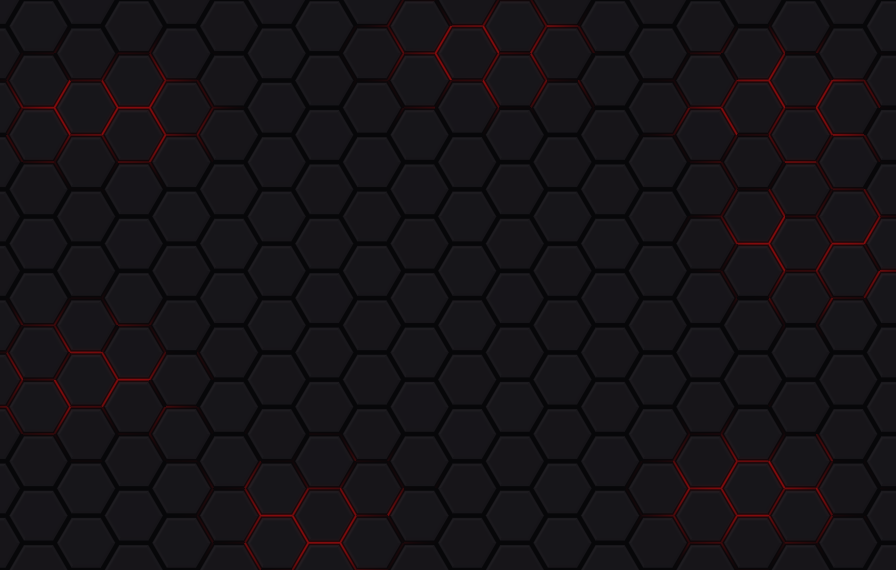
Write a WebGL 2 fragment shader that draws this background.

```glsl
#version 300 es
precision highp float;
// Dark bevelled hexagon tiles with red light leaking through seams near the border.

#define COLUMNS 18.81
#define ROWS 10.48
#define FIRST_COLUMN 0.808
#define SEAM_HALF_WIDTH 0.042
#define EMBER_HALF_WIDTH 0.016
#define EMBER_SPREAD 0.055
#define RING_RADIUS 0.82
#define TILE_COLOR vec3(0.090, 0.084, 0.100)
#define SEAM_COLOR vec3(0.028, 0.027, 0.036)
#define EMBER_COLOR vec3(0.56, 0.020, 0.015)

uniform vec2 u_resolution;
out vec4 fragColor;

const float COS30 = 0.8660254;
const vec2 LATTICE = vec2(2.0 * COS30, 1.0);

float hash(vec2 p) {
    vec3 q = fract(vec3(p.xyx) * 0.1031);
    q += dot(q, q.yzx + 33.33);
    return fract((q.x + q.y) * q.z);
}

// Centre of the flat-topped hexagon of height 1 that contains p.
vec2 hexCenter(vec2 p) {
    vec2 even = round(p / LATTICE) * LATTICE;
    vec2 odd = (floor(p / LATTICE) + 0.5) * LATTICE;
    vec2 a = p - even, b = p - odd;
    return dot(a, a) < dot(b, b) ? even : odd;
}

// Unit vector from the tile centre towards its closest side.
vec2 sideNormal(vec2 q) {
    vec2 quadrant = vec2(q.x < 0.0 ? -1.0 : 1.0, q.y < 0.0 ? -1.0 : 1.0);
    vec2 slanted = vec2(COS30, 0.5) * quadrant;
    vec2 level = vec2(0.0, quadrant.y);
    return dot(q, slanted) > dot(q, level) ? slanted : level;
}

// Soft clusters of light on a rounded ring, with a dark gap at the bottom.
float emberField(vec2 p) {
    float light = 0.0;
    for (int i = 0; i < 8; i++) {
        if (i == 6) continue;
        float k = float(i);
        float angle = radians(9.0 + 45.0 * k - 16.0 * sin(k));
        vec2 dir = vec2(cos(angle), sin(angle));
        vec2 squared = dir * dir;
        vec2 center = RING_RADIUS * dir / sqrt(length(squared));
        vec2 offset = p - center;
        light += exp(-dot(offset, offset) / EMBER_SPREAD);
    }
    return min(light, 1.0);
}

void main() {
    vec2 uv = gl_FragCoord.xy / u_resolution;
    vec2 p = vec2((uv.x * COLUMNS - FIRST_COLUMN) * COS30, uv.y * ROWS);
    float aa = 0.7 * ROWS / u_resolution.y;

    // Tile geometry
    vec2 center = hexCenter(p);
    vec2 q = p - center;
    vec2 normal = sideNormal(q);
    float edge = 0.5 - dot(q, normal);

    // Tile face with a fine bevel, lit from the upper left
    float lit = dot(normal, normalize(vec2(-0.6, 0.8)));
    float rim = exp(-pow((edge - SEAM_HALF_WIDTH - 0.025) / 0.022, 2.0));
    vec3 color = TILE_COLOR + rim * (0.012 + 0.018 * lit);
    color *= 1.0 + 0.03 * (hash(round(center * 4.0)) - 0.5);

    // Dark seam
    float seam = 1.0 - smoothstep(SEAM_HALF_WIDTH - aa, SEAM_HALF_WIDTH + aa, edge);
    color = mix(color, SEAM_COLOR, seam);

    // Red light, with its own strength on each shared side
    vec2 sideId = round((center + 0.5 * normal) / (LATTICE * 0.25));
    float strength = mix(0.12, 1.0, hash(sideId + 71.0));
    float ember = smoothstep(0.12, 0.95, emberField(uv * 2.0 - 1.0) * (0.3 + strength));
    float core = 1.0 - smoothstep(EMBER_HALF_WIDTH - aa, EMBER_HALF_WIDTH + aa, edge);
    float halo = exp(-edge * edge / 0.0025);
    color += EMBER_COLOR * ember * (0.65 * core + 0.22 * halo);

    fragColor = vec4(color, 1.0);
}
```
